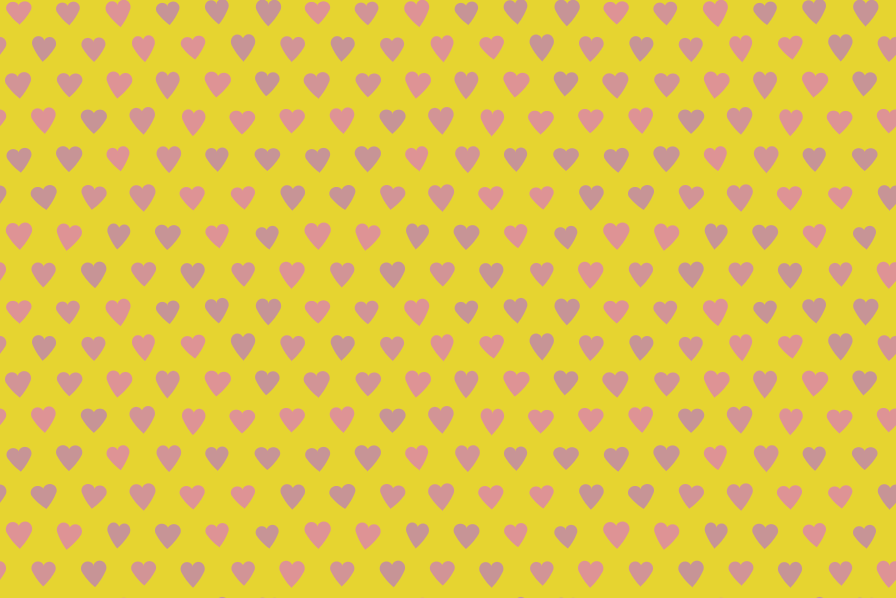
Give the GLSL for this pattern, as a WebGL 2 fragment shader.

```glsl
#version 300 es
precision highp float;
// Staggered rows of small hearts in three dusty pinks on flat yellow.
// Each heart is a distance function of two tangent arcs, mirrored; a hash of
// its wrapped cell varies the size, lean, position and tone, so it all tiles.

uniform vec2 u_resolution;
out vec4 outColor;

const vec3 YELLOW = vec3(0.902, 0.831, 0.190);
const vec3 MAUVE  = vec3(0.782, 0.580, 0.590);
const vec3 ROSE   = vec3(0.825, 0.582, 0.588);
const vec3 PINK   = vec3(0.872, 0.578, 0.585);

const vec2 TILES = vec2(3.0, 2.0);        // tiles across and down the canvas
const vec2 CELLS = vec2(6.0, 8.0);        // hearts across and down one tile
const vec2 ANCHOR = vec2(0.38, 0.31);     // heart centre within its cell
const float ROW_DRIFT = 0.05;             // slow vertical drift, in cells
const vec2 JITTER = vec2(0.018, 0.03);    // random shift, in cells
const vec2 HALF_SIZE = vec2(0.0412, 0.0422); // mean half extents, in tiles
const vec2 SIZE_VARY = vec2(0.07, 0.10);  // relative size variation
const float LEAN = 0.16;                  // largest tilt, in radians
const float MAUVE_SHARE = 0.41;
const float ROSE_SHARE = 0.30;

// Heart outline, with a half width of one
const float LOBE_X = 0.47;
const float LOBE_RADIUS = 0.53;
const float TIP_DEPTH = 1.45;
const float SIDE_ANGLE = 0.50;            // where lobe and side arc meet
const float TAU = 6.283185;

// Integer hash: three random values in 0..1 for a cell
vec3 hash3(vec2 cell, uint seed) {
    uvec3 v = uvec3(uint(cell.x), uint(cell.y), seed) * 1664525u + 1013904223u;
    for (int i = 0; i < 2; i++) {
        v.x += v.y * v.z;
        v.y += v.z * v.x;
        v.z += v.x * v.y;
        v ^= v >> 16u;
    }
    return vec3(v & 0xffffu) / 65535.0;
}

// Signed distance to a heart centred on its bounding box
float heartDistance(vec2 p) {
    p = vec2(abs(p.x), p.y + 0.5 * (LOBE_RADIUS - TIP_DEPTH));
    vec2 lobe = vec2(LOBE_X, 0.0);
    vec2 joint = vec2(cos(SIDE_ANGLE), -sin(SIDE_ANGLE));
    vec2 toTip = vec2(0.0, -TIP_DEPTH) - lobe;
    // Side arc: tangent to the lobe at the joint and passing through the tip
    float extra = (dot(toTip, toTip) - LOBE_RADIUS * LOBE_RADIUS)
                / (2.0 * (LOBE_RADIUS - dot(toTip, joint)));
    vec2 q = p - lobe;
    bool onSide = q.y < 0.0 && joint.x * q.y < joint.y * q.x;
    return onSide ? length(q + extra * joint) - extra - LOBE_RADIUS
                  : length(q) - LOBE_RADIUS;
}

vec3 heartTone(float pick) {
    if (pick < MAUVE_SHARE) return MAUVE;
    return pick < MAUVE_SHARE + ROSE_SHARE ? ROSE : PINK;
}

void main() {
    vec2 uv = gl_FragCoord.xy / u_resolution;
    vec2 grid = vec2(uv.x, 1.0 - uv.y) * TILES * CELLS; // rows run downward
    float pixel = TILES.y / u_resolution.y;
    vec3 color = YELLOW;

    // Nearby cells, so that hearts may cross cell borders
    for (int j = -1; j <= 1; j++) {
        float row = floor(grid.y) + float(j);
        float stagger = 0.5 * mod(row, 2.0);
        float drift = ROW_DRIFT * cos(TAU * (row + 1.0) / CELLS.y);
        for (int i = -1; i <= 1; i++) {
            vec2 cell = vec2(floor(grid.x - stagger) + float(i), row);
            vec2 id = mod(cell, CELLS);
            vec3 shape = hash3(id, 7u) * 2.0 - 1.0;
            vec3 place = hash3(id, 23u);

            // Offset from the heart centre, in tiles, with y upward
            vec2 centre = cell + ANCHOR + vec2(stagger, drift)
                        + JITTER * (place.xy * 2.0 - 1.0);
            vec2 p = (grid - centre) / CELLS * vec2(1.0, -1.0);
            float c = cos(LEAN * shape.z);
            float s = sin(LEAN * shape.z);
            p = mat2(c, -s, s, c) * p;

            // Scale to the outline, then blend with a one pixel soft edge
            vec2 halfSize = HALF_SIZE * (1.0 + SIZE_VARY * shape.xy);
            vec2 unit = vec2(1.0, 0.5 * (LOBE_RADIUS + TIP_DEPTH));
            float d = heartDistance(p / halfSize * unit) * halfSize.x;
            float cover = clamp(0.5 - d / pixel, 0.0, 1.0);
            color = mix(color, heartTone(place.z), cover);
        }
    }
    outColor = vec4(color, 1.0);
}
```
